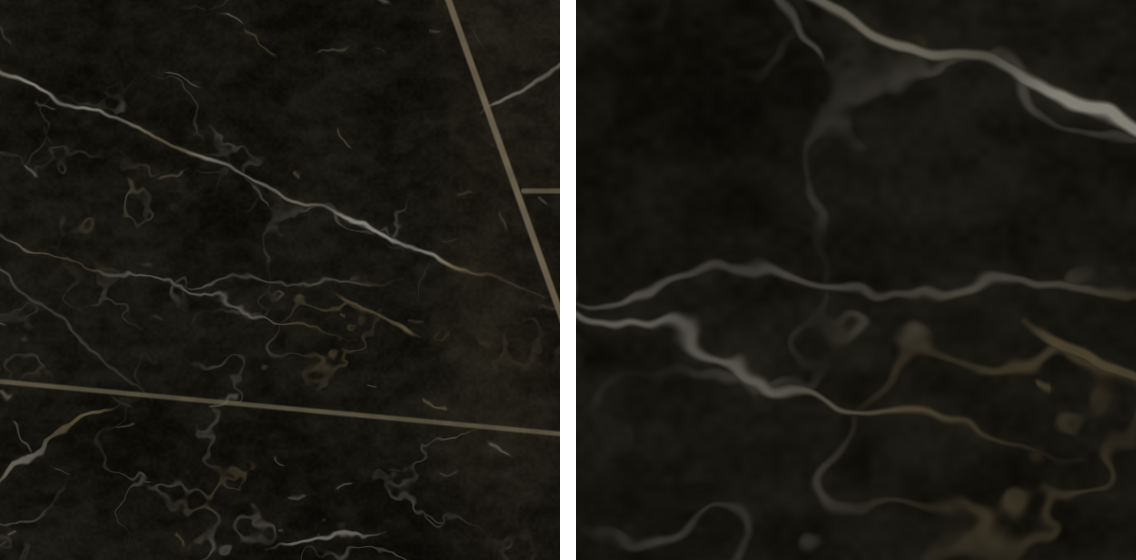
Left, the full canvas; right, a detail of the centre.
Write a WebGL 1 fragment shader that draws this texture.

```glsl
precision highp float;
// Dark polished marble with pale veins, broken wisps and two thin tan joints.
uniform vec2 u_resolution;

const vec3 STONE_DARK = vec3(0.046, 0.041, 0.026);
const vec3 STONE_LIGHT = vec3(0.112, 0.107, 0.080);
const vec3 SHEEN = vec3(0.044, 0.037, 0.029);
const vec3 VEIN_GREY = vec3(0.50, 0.49, 0.45);
const vec3 VEIN_TAN = vec3(0.45, 0.39, 0.28);
const vec3 JOINT = vec3(0.42, 0.385, 0.305);
const float VEIN_WOBBLE = 0.045;
const float WISP_SCALE = 8.0;
const float WISP_STRENGTH = 0.42;
const float FLECK_CELLS = 11.0;
const float FLECK_CHANCE = 0.42;
const float FLECK_TILT = -0.40;
const float GRAIN = 0.022;

float hash(vec2 p) {
  vec3 q = fract(p.xyx * 0.1031);
  q += dot(q, q.yzx + 33.33);
  return fract((q.x + q.y) * q.z);
}

float noise(vec2 p) {
  vec2 i = floor(p), f = fract(p);
  f = f * f * (3.0 - 2.0 * f);
  return mix(mix(hash(i), hash(i + vec2(1, 0)), f.x),
             mix(hash(i + vec2(0, 1)), hash(i + 1.0), f.x), f.y);
}

float fbm(vec2 p) {
  float sum = 0.0, amp = 0.533;
  for (int i = 0; i < 4; i++) {
    sum += amp * noise(p);
    p = mat2(1.6, 1.2, -1.2, 1.6) * p + 7.3;
    amp *= 0.5;
  }
  return sum;
}

// x: distance to the segment, y: position along it
vec2 segment(vec2 p, vec2 a, vec2 b) {
  vec2 d = b - a;
  float t = clamp(dot(p - a, d) / dot(d, d), 0.0, 1.0);
  return vec2(length(p - a - d * t), t);
}

float stroke(float dist, float halfWidth) {
  float soft = 0.0014 + 0.7 / u_resolution.y;
  return 1.0 - smoothstep(halfWidth - soft, halfWidth + soft, dist);
}

// Tapered streak with a faint halo
float vein(vec2 p, vec2 a, vec2 b, float halfWidth) {
  vec2 s = segment(p, a, b);
  float taper = smoothstep(0.0, 0.15, s.y) * smoothstep(1.0, 0.8, s.y);
  float core = stroke(s.x, halfWidth * (0.5 + 0.5 * taper));
  return (core + 0.12 * exp(-s.x * 160.0)) * mix(0.25, 1.0, taper);
}

// Thin contour lines of noise, kept only in patches
float wisps(vec2 p) {
  float line = 1.0 - smoothstep(0.003, 0.026, abs(fbm(p * WISP_SCALE + 3.7) - 0.5));
  vec2 centre = (p - vec2(0.58, 0.42)) * vec2(3.6, 4.2);
  float low = smoothstep(0.36, 0.05, p.y) * 0.12;
  float patches = fbm(p * 5.0 + 21.0) + 0.22 * exp(-dot(centre, centre)) + low;
  return line * smoothstep(0.48, 0.74, patches) * mix(0.3, 1.0, noise(p * 31.0));
}

// Short scattered streaks, one per grid cell at most
float flecks(vec2 p) {
  vec2 cell = floor(p * FLECK_CELLS);
  float sum = 0.0;
  for (int y = -1; y <= 1; y++) {
    for (int x = -1; x <= 1; x++) {
      vec2 id = cell + vec2(x, y);
      vec2 centre = (id + vec2(hash(id + 5.1), hash(id + 9.4))) / FLECK_CELLS;
      float angle = FLECK_TILT + 1.5 * (hash(id + 13.7) - 0.5);
      vec2 reach = vec2(cos(angle), sin(angle)) * mix(0.006, 0.034, hash(id + 17.2));
      float bright = step(hash(id + 2.3), FLECK_CHANCE) * mix(0.1, 0.48, hash(id + 29.0));
      sum = max(sum, bright * vein(p, centre - reach, centre + reach, 0.0022));
    }
  }
  return sum;
}

void main() {
  vec2 p = gl_FragCoord.xy / u_resolution.y;
  vec2 warp = vec2(fbm(p * 10.0), fbm(p * 10.0 + 17.0)) - 0.5;
  vec2 q = p + VEIN_WOBBLE * warp;
  vec2 rough = p + 2.0 * VEIN_WOBBLE * warp;

  // Mottled stone, with vertical sheen towards the right
  float mottle = 0.5 * fbm(p * vec2(32.0, 46.0)) + 0.5 * fbm(p * 5.0 + 40.0);
  vec3 color = mix(STONE_DARK, STONE_LIGHT, smoothstep(0.22, 0.82, mottle));
  float bands = 0.45 + 0.55 * noise(vec2(p.x * 24.0, p.y * 0.8));
  color += SHEEN * smoothstep(0.70, 0.86, p.x) * bands * mix(0.6, 1.0, smoothstep(0.1, 0.4, p.y));
  color += GRAIN * (noise(p * 170.0) - 0.5);

  // Long veins falling to the right, then cross branches
  float veins = vein(q, vec2(-0.15, 0.94), vec2(0.97, 0.46), 0.0028);
  veins = max(veins, 0.65 * vein(rough, vec2(-0.1, 0.61), vec2(0.63, 0.39), 0.0022));
  veins = max(veins, 0.55 * vein(rough, vec2(0.29, 0.49), vec2(0.72, 0.515), 0.0024));
  veins = max(veins, 0.45 * vein(q, vec2(-0.05, 0.56), vec2(0.27, 0.29), 0.0022));
  veins = max(veins, 0.90 * vein(q, vec2(0.60, 0.48), vec2(0.75, 0.40), 0.0034));
  veins = max(veins, 0.80 * vein(q, vec2(0.87, 0.79), vec2(1.05, 0.92), 0.0034));
  veins = max(veins, 0.80 * vein(rough, vec2(0.01, 0.15), vec2(0.20, 0.29), 0.0050));
  veins = max(veins, 0.80 * vein(rough, vec2(0.46, 0.02), vec2(0.70, 0.03), 0.0036));
  veins *= mix(0.45, 1.0, noise(p * 19.0 + 4.0));
  veins = max(veins, max(WISP_STRENGTH * wisps(q), flecks(rough)));
  vec3 veinColor = mix(VEIN_GREY, VEIN_TAN, smoothstep(0.4, 0.7, noise(p * 7.0 + 60.0)));
  color = mix(color, veinColor, clamp(veins, 0.0, 1.0));

  // Straight joints
  float joint = 0.78 * stroke(segment(p, vec2(-0.1, 0.328), vec2(1.1, 0.216)).x, 0.0042);
  joint = max(joint, stroke(segment(p, vec2(0.783, 1.05), vec2(1.04, 0.33)).x, 0.0058));
  joint = max(joint, 0.8 * stroke(segment(p, vec2(0.935, 0.659), vec2(1.1, 0.659)).x, 0.0045));
  color = mix(color, JOINT, joint * mix(0.82, 1.0, noise(p * 45.0)));

  gl_FragColor = vec4(color, 1.0);
}
```
